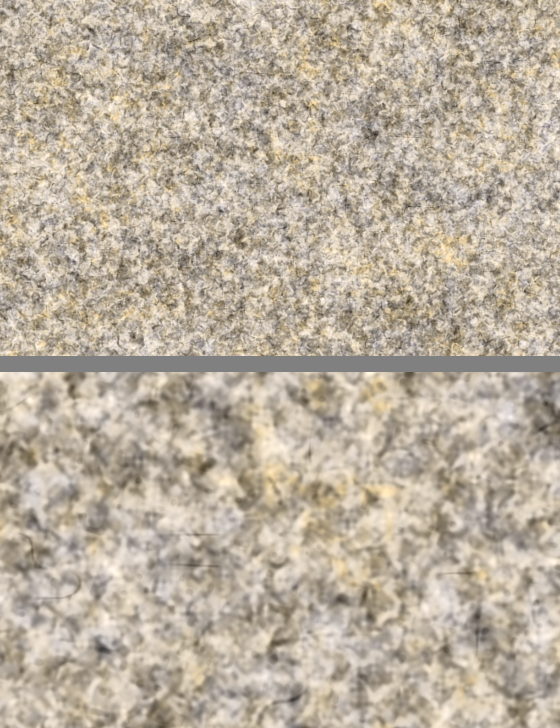
Top: the whole. Bottom: its middle third, enlarged.
This texture is drawn by a Shadertoy shader. Its source:

```glsl
float hash(vec2 p) {
    vec3 q = fract(vec3(p.xyx) * 0.1031);
    q += dot(q, q.yzx + 33.33);
    return fract((q.x + q.y) * q.z);
}

// Smooth value noise, centred on zero
float noise(vec2 p) {
    vec2 cell = floor(p), f = fract(p);
    f = f * f * (3.0 - 2.0 * f);
    float low = mix(hash(cell), hash(cell + vec2(1, 0)), f.x);
    float high = mix(hash(cell + vec2(0, 1)), hash(cell + vec2(1, 1)), f.x);
    return mix(low, high, f.y) - 0.5;
}

vec2 turn(vec2 p, float angle) {
    float c = cos(angle), s = sin(angle);
    return vec2(c * p.x - s * p.y, s * p.x + c * p.y);
}

// Mineral brightness, from broad stains down to single crystals
float grainTone(vec2 p) {
    vec2 warp = vec2(noise(p * 65.0 + 7.0), noise(p * 65.0 + 91.0));
    vec2 q = p + warp * 0.012;
    float tone = 0.28 * noise(turn(p, -0.45) * vec2(5.0, 11.0) + 20.0);
    tone += 0.62 * noise(turn(q, 0.5) * 40.0 + 130.0);
    tone += 0.70 * noise(turn(q, 1.2) * 76.0 + 260.0);
    tone += 0.76 * noise(turn(q, 2.1) * 140.0 + 390.0);
    tone += 0.50 * noise(turn(p, 0.8) * 215.0 + 520.0);
    return tone;
}

// Short, nearly level crevices that fade in and out
float crevices(vec2 p) {
    float ridge = abs(noise(p * vec2(19.0, 32.0) + 610.0));
    float patches = smoothstep(0.05, 0.3, noise(p * 24.0 + 700.0));
    return (1.0 - smoothstep(0.0, 0.05, ridge)) * patches;
}

void mainImage(out vec4 fragColor, in vec2 fragCoord) {
    vec2 p = fragCoord / iResolution.y;

    float tone = 0.61 + grainTone(p);
    tone -= 0.32 * crevices(p);

    // Dark mica flecks and pale quartz chips
    float mica = smoothstep(0.24, 0.42, noise(turn(p, 0.3) * 105.0 + 800.0));
    float quartz = smoothstep(0.2, 0.4, noise(p * 27.0 + 900.0))
                 * smoothstep(0.0, 0.3, noise(p * 6.0 + 950.0));
    tone += 0.3 * quartz - 0.22 * mica;

    // Soft shoulder keeps the brightest crystals from clipping
    tone = min(tone, 0.85) + 0.6 * max(tone - 0.85, 0.0);

    vec3 darkGrey = vec3(0.49, 0.45, 0.39);
    vec3 cream = vec3(0.91, 0.86, 0.79);
    vec3 color = mix(darkGrey, cream, tone);

    // Ochre and cool grey tinting
    float warmth = noise(p * 34.0 + 1000.0) + 0.8 * noise(p * 90.0 + 1100.0)
                 + 0.6 * noise(p * 7.0 + 1200.0);
    color += vec3(0.025, 0.0, -0.07) * warmth;
    float rust = smoothstep(0.35, 0.75, warmth) * smoothstep(0.2, 0.8, tone);
    color += vec3(0.02, -0.01, -0.07) * rust;

    fragColor = vec4(clamp(color, 0.0, 1.0), 1.0);
}
```
